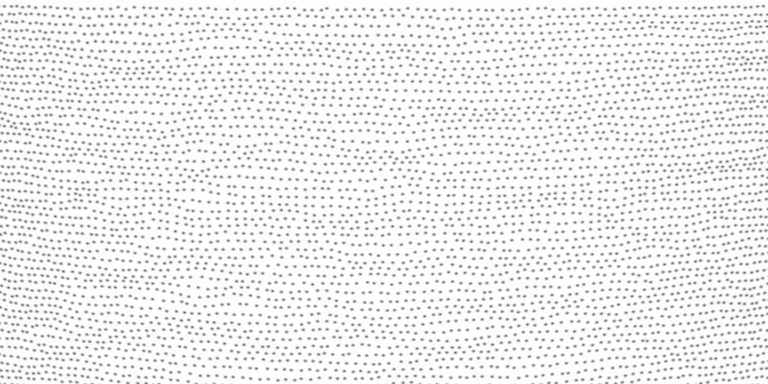
Write a Shadertoy shader that draws this pattern.

```glsl
const vec3 PAPER = vec3(0.995);
const vec3 INK = vec3(0.34);
const vec2 DOT_RADIUS = vec2(0.0082, 0.0066);  // in canvas heights
const vec2 DOT_GAP = vec2(0.0226, 0.0209);     // spacing at the centre
const float DOT_FALLOFF = 1.5;    // softness of the dot profile
const float SIDE_CROWDING = 0.45; // extra columns per length at the sides
const float ROW_CROWDING = 0.07;  // extra rows per length at the sides
const float TOP_MARGIN = 0.007;
const float TOP_SAG = 0.008;      // how far the top row hangs mid-canvas
const float SWELL = 0.018;        // broad bending of all rows
const vec2 SWELL_FREQ = vec2(3.0, 2.0);
const vec2 RIPPLE_FREQ = vec2(0.21, 0.37); // per column and per row
const vec2 RIPPLE = vec2(0.5, 0.85);       // in cells
const vec2 JITTER = vec2(0.38, 0.24);      // in cells

float hash(vec2 p) {
    return fract(sin(dot(p, vec2(127.1, 311.7))) * 43758.5453);
}

float valueNoise(vec2 p) {
    vec2 i = floor(p), f = fract(p);
    f = f * f * (3.0 - 2.0 * f);
    float low = mix(hash(i), hash(i + vec2(1, 0)), f.x);
    float high = mix(hash(i + vec2(0, 1)), hash(i + vec2(1, 1)), f.x);
    return mix(low, high, f.y);
}

// Centre of a dot inside its cell, from 0 to 1
vec2 dotCentre(vec2 cell) {
    vec2 wave = vec2(valueNoise(cell * RIPPLE_FREQ + 71.3),
                     valueNoise(cell * RIPPLE_FREQ + 13.7)) - 0.5;
    vec2 scatter = vec2(hash(cell + 5.3), hash(cell + 47.9)) - 0.5;
    float settle = smoothstep(-1.5, 3.0, cell.y); // calm the top rows
    return 0.5 + wave * RIPPLE * vec2(1.0, settle) + scatter * JITTER;
}

// Alternate rows are staggered, with a little random slip
float rowShift(float row) {
    return 0.5 * mod(row, 2.0) + 0.4 * hash(vec2(row, 9.1));
}

void mainImage(out vec4 fragColor, in vec2 fragCoord) {
    vec2 p = fragCoord / iResolution.y;
    float halfWidth = 0.5 * iResolution.x / iResolution.y;
    float side = p.x / halfWidth - 1.0; // -1 left, 1 right
    float side2 = side * side;

    // Grid coordinates, denser towards the sides, rows counted from the top
    vec2 density = vec2(1.0 + SIDE_CROWDING * side2 * side2,
                        1.0 + ROW_CROWDING * side2) / DOT_GAP;
    float swell = SWELL * (valueNoise(p * SWELL_FREQ + 3.1) - 0.5);
    float depth = 1.0 - p.y - TOP_MARGIN - TOP_SAG * (1.0 - side2);
    depth += swell * smoothstep(0.0, 0.15, depth);
    float column = side * halfWidth / DOT_GAP.x
                 * (1.0 + 0.2 * SIDE_CROWDING * side2 * side2);
    vec2 grid = vec2(column, depth * density.y);

    // Darkest dot among the neighbouring cells
    float ink = 0.0;
    for (int j = -1; j <= 1; j++) {
        float row = floor(grid.y) + float(j);
        if (row < 0.0) continue;
        float u = grid.x - rowShift(row);
        for (int i = -1; i <= 1; i++) {
            vec2 cell = vec2(floor(u) + float(i), row);
            vec2 offset = vec2(u, grid.y) - cell - dotCentre(cell);
            float r = length(offset / density / DOT_RADIUS);
            ink = max(ink, pow(max(1.0 - r, 0.0), DOT_FALLOFF));
        }
    }
    fragColor = vec4(mix(PAPER, INK, ink), 1.0);
}
```
